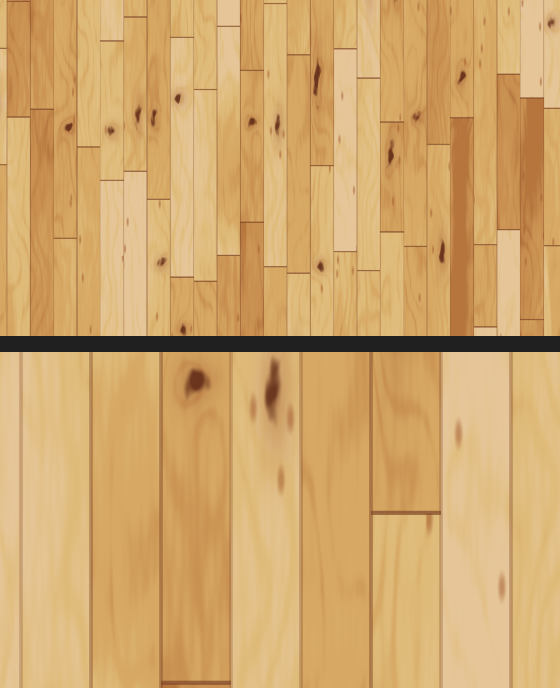
Top, the full canvas; bottom, a detail of the centre.
Write a Shadertoy shader that draws this texture.

```glsl
const float COLUMNS = 24.0;
const float PLANK_LENGTH = 8.0;
const vec3 AMBER = vec3(0.71, 0.46, 0.24);
const vec3 TAN = vec3(0.79, 0.57, 0.32);
const vec3 HONEY = vec3(0.84, 0.66, 0.39);
const vec3 STRAW = vec3(0.875, 0.735, 0.48);
const vec3 CREAM = vec3(0.90, 0.775, 0.595);
const vec3 FLECK = vec3(0.65, 0.37, 0.20);
const vec3 KNOT = vec3(0.36, 0.15, 0.08);
const vec3 SEAM = vec3(0.50, 0.28, 0.16);

float hash(vec2 p) {
    return fract(sin(dot(p, vec2(127.1, 311.7))) * 43758.55);
}

// Layered sines, roughly -1 to 1
float waves(vec2 p, float seed) {
    float sum = 0.0, amp = 0.55;
    p += seed * vec2(37.0, 61.0);
    for (int i = 0; i < 3; i++) {
        p = mat2(0.8, 0.6, -0.6, 0.8) * p * 1.6 + seed * 9.0;
        sum += amp * sin(p.x + 1.3 * sin(p.y + seed * 6.0));
        amp *= 0.55;
    }
    return sum;
}

// Cellular noise: distance to the nearest point, and its random id
vec2 cellular(vec2 p) {
    vec2 cell = floor(p), best = vec2(9.0, 0.0);
    for (int j = -1; j <= 1; j++)
    for (int i = -1; i <= 1; i++) {
        vec2 id = cell + vec2(i, j);
        vec2 point = id + vec2(hash(id), hash(id + 17.3));
        float d = length(p - point);
        if (d < best.x) best = vec2(d, hash(id + 41.7));
    }
    return best;
}

float jointHeight(float column, float k) {
    return (k + 0.65 * hash(vec2(column, k))) * PLANK_LENGTH;
}

// Dark core and soft halo of a ragged blemish
vec2 blemish(vec2 p, vec2 size, float seed) {
    p.x += 0.06 * waves(vec2(1.0, p.y * 2.0), seed);
    float r = length(p / size);
    float ragged = r + 0.45 * waves(p * vec2(7.0, 3.5), seed);
    return vec2(smoothstep(1.0, 0.25, ragged), exp(-0.35 * r * r));
}

vec3 woodColor(float tone) {
    vec3 c = mix(AMBER, TAN, smoothstep(-0.3, 0.06, tone));
    c = mix(c, HONEY, smoothstep(0.04, 0.34, tone));
    c = mix(c, STRAW, smoothstep(0.36, 0.66, tone));
    return mix(c, CREAM, smoothstep(0.64, 0.95, tone));
}

float line(float dist, float halfWidth, float blur) {
    return 1.0 - smoothstep(halfWidth - 0.5 * blur, halfWidth + 0.5 * blur, dist);
}

void mainImage(out vec4 fragColor, in vec2 fragCoord) {
    float pixel = COLUMNS / iResolution.x;
    vec2 p = fragCoord * pixel + vec2(0.7, 40.0);

    // Plank layout
    float column = floor(p.x);
    p.y += 23.0 * hash(vec2(column, 5.0));
    float k = floor(p.y / PLANK_LENGTH);
    if (p.y < jointHeight(column, k)) k -= 1.0;
    float bottom = jointHeight(column, k);
    float top = jointHeight(column, k + 1.0);
    vec2 plank = vec2(column, k);
    float seed = hash(plank + 3.1);
    vec2 q = vec2(fract(p.x), p.y - bottom);

    // Round knots and long cracks
    float kind = hash(plank + 8.6);
    float stretch = hash(plank + 12.4);
    vec2 center = vec2(mix(0.3, 0.7, hash(plank + 6.2)),
                       (top - bottom) * mix(0.2, 0.8, hash(plank + 9.9)));
    vec2 size = kind < 0.11 ? vec2(0.19, 0.23)
                            : vec2(0.14, mix(0.4, 1.7, stretch * stretch));
    vec2 mark = blemish(q - center, size, seed) * step(kind, 0.29);

    // Grain: broad shading, growth rings, fibres and heartwood
    float shade = waves(q * vec2(1.3, 0.22), seed);
    float figure = 1.1 * q.x + 0.6 * waves(q * vec2(1.5, 0.42), seed + 0.3) + 0.7 * mark.y;
    float rings = pow(0.5 + 0.5 * sin(figure * 13.0), 3.0);
    float fibre = cellular((q + seed * 50.0) * vec2(9.0, 0.8)).x - 0.45;
    float heart = smoothstep(0.1, 0.8, waves(q * vec2(1.1, 0.16), seed + 0.7));
    heart *= step(0.68, hash(plank + 21.0));
    float tone = mix(0.02, 0.98, hash(plank + 1.7)) + 0.13 * shade
               - 0.15 * (rings - 0.3) - 0.16 * fibre - 0.45 * heart;
    vec3 color = woodColor(tone);

    // Mineral flecks
    vec2 spot = cellular((q + seed * 30.0) * vec2(4.0, 1.1));
    float fleck = smoothstep(0.32, 0.05, spot.x) * step(0.94, spot.y);
    color = mix(color, FLECK, 0.55 * fleck * step(0.4, hash(plank + 14.0)));
    color = mix(color, FLECK, 0.38 * mark.y);
    color = mix(color, KNOT, 0.85 * mark.x);

    // Seams between planks
    float side = min(q.x, 1.0 - q.x);
    float end = min(q.y, top - p.y);
    float sideStrength = mix(0.15, 0.65, hash(vec2(floor(p.x + 0.5), 77.0)));
    color = mix(color, SEAM, sideStrength * line(side, 0.025, pixel));
    color = mix(color, SEAM, 0.7 * line(end, 0.03, pixel));

    fragColor = vec4(color, 1.0);
}
```
